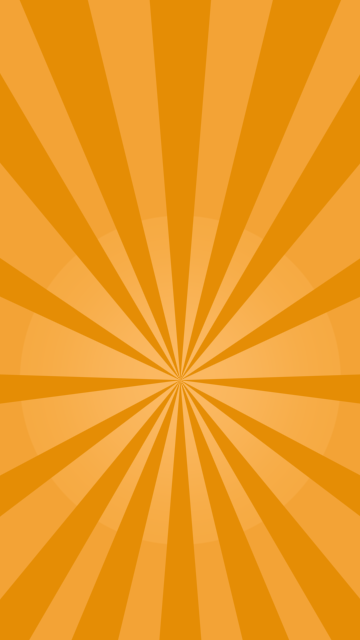
Reproduce this background procedurally as a Shadertoy shader.

```glsl
const vec3 RAY_COLOR  = vec3(0.898, 0.553, 0.020);
const vec3 BASE_COLOR = vec3(0.953, 0.639, 0.212);
const vec3 GLOW_CORE  = vec3(0.984, 0.722, 0.380);
const vec3 GLOW_RIM   = vec3(0.965, 0.667, 0.260);

const vec2 BURST_CENTER = vec2(0.501, 0.406);
const vec2 GLOW_RADII   = vec2(0.2507, 0.2570);
const float RAY_HALF_WIDTH = 4.62;

// Ray axes in degrees from straight up, mirrored left and right
const int RAY_COUNT = 9;
const float RAY_AXES[RAY_COUNT] = float[](
    0.0, 18.3, 35.05, 60.5, 92.8, 122.5, 145.2, 161.9, 180.0);

// Antialiased fill of a signed distance
float coverage(float dist, float pixel) {
    return smoothstep(pixel, -pixel, dist);
}

// Wedge distance: angular gap scaled by the radius
float wedgeDistance(float angle, float axis, float halfWidth, float radius) {
    return (abs(angle - axis) - halfWidth) * radius;
}

// Union of all wedges around the origin
float sunburst(vec2 p, float halfWidth, float pixel) {
    float radius = length(p);
    float angle = atan(abs(p.x), p.y + 1e-6);
    float dist = 1e3;
    for (int i = 0; i < RAY_COUNT; i++) {
        float axis = radians(RAY_AXES[i]);
        dist = min(dist, wedgeDistance(angle, axis, halfWidth, radius));
    }
    return coverage(dist, pixel);
}

// Soft disc that fades from its core to a crisp rim
vec3 addGlow(vec3 base, vec2 p, vec2 radii, float pixel) {
    float t = length(p / radii);
    vec3 glow = mix(GLOW_CORE, GLOW_RIM, smoothstep(0.1, 1.05, t));
    return mix(base, glow, coverage((t - 1.0) * radii.x, pixel));
}

void mainImage(out vec4 fragColor, in vec2 fragCoord) {
    float pixel = 1.0 / iResolution.y;
    vec2 p = (fragCoord - BURST_CENTER * iResolution.xy) * pixel;

    vec3 color = addGlow(BASE_COLOR, p, GLOW_RADII, pixel);
    float rays = sunburst(p, radians(RAY_HALF_WIDTH), 0.8 * pixel);
    fragColor = vec4(mix(color, RAY_COLOR, rays), 1.0);
}
```
